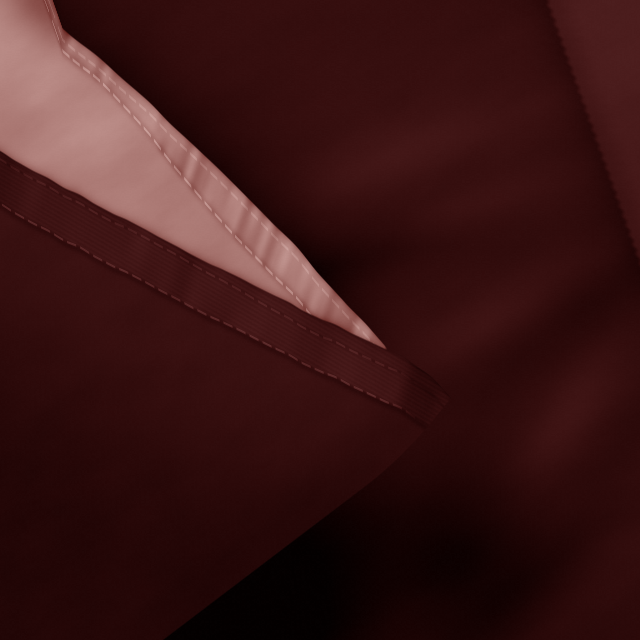
A WebGL 2 fragment shader for this texture:

```glsl
#version 300 es
precision highp float;
// Folded wine-red cloth with a stitched hem, lifted over a pink lining.

#define STITCH_PITCH 0.023
#define STITCH_WIDTH 0.0016
#define HEM_DEPTH 0.082
#define PINK_TONE 0.685
#define CREASE_AMOUNT 0.035
#define WEAVE_AMOUNT 0.010
#define WEAVE_FREQ 1000.0

uniform vec2 u_resolution;
out vec4 fragColor;

float hash(vec2 p) {
  return fract(sin(dot(p, vec2(127.1, 311.7))) * 43758.5453);
}

float noise(vec2 p) {
  vec2 i = floor(p), f = fract(p);
  f = f * f * (3.0 - 2.0 * f);
  return mix(mix(hash(i), hash(i + vec2(1, 0)), f.x),
             mix(hash(i + vec2(0, 1)), hash(i + vec2(1, 1)), f.x), f.y);
}

float fbm(vec2 p) {
  float sum = 0.0, amp = 0.5;
  for (int i = 0; i < 5; i++) {
    sum += amp * noise(p);
    p = mat2(1.6, 1.2, -1.2, 1.6) * p + 3.7;
    amp *= 0.5;
  }
  return sum;
}

vec2 rotate(vec2 p, float a) {
  return vec2(cos(a) * p.x + sin(a) * p.y, cos(a) * p.y - sin(a) * p.x);
}

// Soft elongated highlight or hollow
float fold(vec2 p, vec2 center, vec2 radii, float angle) {
  vec2 q = rotate(p - center, angle) / radii;
  return exp(-dot(q, q));
}

// Dashed thread; d is the distance to its line
float stitch(float d, float along) {
  float dash = abs(fract(along / STITCH_PITCH) - 0.5);
  return smoothstep(STITCH_WIDTH * 1.6, STITCH_WIDTH * 0.4, abs(d))
       * smoothstep(0.40, 0.30, dash);
}

vec3 wine(float tone) {
  tone = max(tone, 0.015);
  return vec3(tone, vec2(1.3 * tone * tone));
}

vec3 pink(float tone) {
  float g = 0.40 + 1.25 * (tone - 0.61);
  return max(vec3(tone, g, g - 0.02), 0.0);
}

// Silhouettes as heights over x
float liningEdge(float x) {
  float d = x - 0.098;
  return 0.954 - 0.80 * d - 0.37 * d * d + 2.0 * max(-d, 0.0)
       + 0.006 * (noise(vec2(x * 26.0, 2.0)) - 0.5);
}

float flapTop(float x) {
  float tip = max(x - 0.62, 0.0);
  return 0.763 - 0.56 * x + 0.08 * x * x - 4.0 * tip * tip
       + 0.003 * (noise(vec2(x * 40.0, 5.0)) - 0.5);
}

float flapBottom(float x) {
  float tip = max(x - 0.57, 0.0);
  return 0.004 + 0.76 * (x - 0.26) + 2.0 * tip * tip;
}

vec3 backCloth(vec2 p, float crease) {
  float t = 0.178 + 0.03 * smoothstep(0.3, 0.9, p.y);
  // Lit folds
  t += 0.050 * fold(p, vec2(0.63, 0.76), vec2(0.20, 0.05), 0.35);
  t += 0.045 * fold(p, vec2(0.72, 0.67), vec2(0.15, 0.035), 0.35);
  t += 0.055 * fold(p, vec2(0.78, 0.51), vec2(0.15, 0.045), 0.5);
  t += 0.070 * fold(p, vec2(0.89, 0.35), vec2(0.13, 0.05), 0.95);
  t += 0.035 * fold(p, vec2(0.97, 0.14), vec2(0.16, 0.07), 0.75);
  // Hollows
  t -= 0.060 * fold(p, vec2(0.54, 0.59), vec2(0.20, 0.045), 0.3);
  t -= 0.045 * fold(p, vec2(0.93, 0.53), vec2(0.16, 0.05), 0.6);
  t -= 0.085 * fold(p, vec2(0.45, 0.04), vec2(0.38, 0.20), 0.2);
  t -= 0.075 * fold(p, vec2(0.70, 0.14), vec2(0.13, 0.10), 0.3);
  t -= 0.050 * fold(p, vec2(0.80, 0.06), vec2(0.20, 0.05), 0.7);
  // Shadow cast by the lining
  float gap = max(p.y - liningEdge(p.x), 0.0);
  t -= 0.10 * exp(-gap / 0.09) * smoothstep(0.66, 0.45, p.x);
  // Raised panel behind a seam at the right
  float y = 1.0 - p.y;
  float seam = p.x - 0.853 - 0.355 * y + 0.0015 * sin(p.y * 420.0);
  t -= 0.055 * exp(-abs(seam) / 0.035) * smoothstep(0.45, 0.65, p.y);
  t = mix(t, 0.255 + 0.035 * smoothstep(0.0, 0.05, seam) - 0.06 * y,
          smoothstep(-0.004, 0.007, seam));
  return wine(t + crease * CREASE_AMOUNT);
}

vec3 lining(vec2 p, float crease) {
  float depth = liningEdge(p.x) - p.y;
  float seamDepth = mix(0.035, 0.080, smoothstep(0.14, 0.38, p.x));
  float t = PINK_TONE + 0.03 * fold(p, vec2(0.08, 0.86), vec2(0.16, 0.07), -0.6);
  t += 0.10 * crease;
  // Puckered hem between two seams
  float pucker = noise(rotate(p, -0.35) * vec2(75.0, 14.0)) - 0.5;
  float hem = smoothstep(seamDepth + 0.012, seamDepth - 0.006, depth);
  t += hem * (0.16 * pucker - 0.025);
  t -= 0.06 * exp(-pow((depth - seamDepth) / 0.009, 2.0));
  t -= 0.13 * exp(-max(depth, 0.0) / 0.006);
  t -= 0.16 * fold(p, vec2(0.07, 0.99), vec2(0.08, 0.04), -0.8);
  t -= 0.14 * exp(-max(p.y - flapTop(p.x), 0.0) / 0.007);
  float thread = stitch((depth - seamDepth) * 0.7, p.x * 1.45);
  thread += 0.45 * stitch((depth - 0.018) * 0.7, p.x * 1.45 + 0.01);
  return pink(t + 0.13 * thread);
}

vec3 flap(vec2 p, float crease) {
  float depth = flapTop(p.x) - p.y;
  float t = mix(0.135, 0.225, smoothstep(0.55, 0.06, depth));
  t -= 0.045 * fold(p, vec2(0.56, 0.25), vec2(0.20, 0.07), 0.7);
  t += 0.8 * CREASE_AMOUNT * crease;
  // Twill hem with slight puckers
  float hem = smoothstep(HEM_DEPTH + 0.004, HEM_DEPTH - 0.002, depth);
  float band = 0.248 + 0.05 * (noise(rotate(p, -0.3) * vec2(38.0, 9.0)) - 0.5);
  band += WEAVE_AMOUNT * sin(dot(p, vec2(0.5, 0.87)) * WEAVE_FREQ);
  band -= 0.07 * smoothstep(0.57, 0.70, p.x) + 0.03 * smoothstep(0.08, 0.0, p.x);
  t = mix(t, band, hem);
  t -= 0.045 * exp(-pow((depth - HEM_DEPTH - 0.004) / 0.006, 2.0));
  t -= 0.06 * exp(-max(depth, 0.0) / 0.004);
  float topSeam = mix(0.013, 0.027, smoothstep(0.25, 0.52, p.x));
  t -= 0.025 * exp(-pow((depth - topSeam) / 0.004, 2.0));
  float thread = stitch((depth - HEM_DEPTH) * 0.89, p.x * 1.13);
  thread += 0.6 * stitch((depth - topSeam) * 0.89, p.x * 1.13 + 0.008);
  return wine(t + 0.13 * thread * smoothstep(0.67, 0.60, p.x));
}

void main() {
  vec2 p = gl_FragCoord.xy / u_resolution;
  float soft = 1.2 / min(u_resolution.x, u_resolution.y);
  float crease = fbm(rotate(p, 0.5) * vec2(7.0, 16.0)) - 0.48;
  float wrinkle = fbm(rotate(p, 0.7) * vec2(14.0, 24.0) + 9.0) - 0.48;

  // Layers from back to front
  vec3 color = backCloth(p, crease);
  float liningMask = smoothstep(-soft, soft, liningEdge(p.x) - p.y)
                   * smoothstep(0.606, 0.600, p.x)
                   * step(flapTop(p.x) - 0.01, p.y);
  color = mix(color, lining(p, crease), liningMask);
  float flapMask = smoothstep(-soft, soft, flapTop(p.x) - p.y)
                 * smoothstep(-soft, soft, p.y - flapBottom(p.x));
  color = mix(color, flap(p, wrinkle), flapMask);

  color += 0.008 * (hash(floor(p * 512.0)) - 0.5);
  fragColor = vec4(color, 1.0);
}
```
